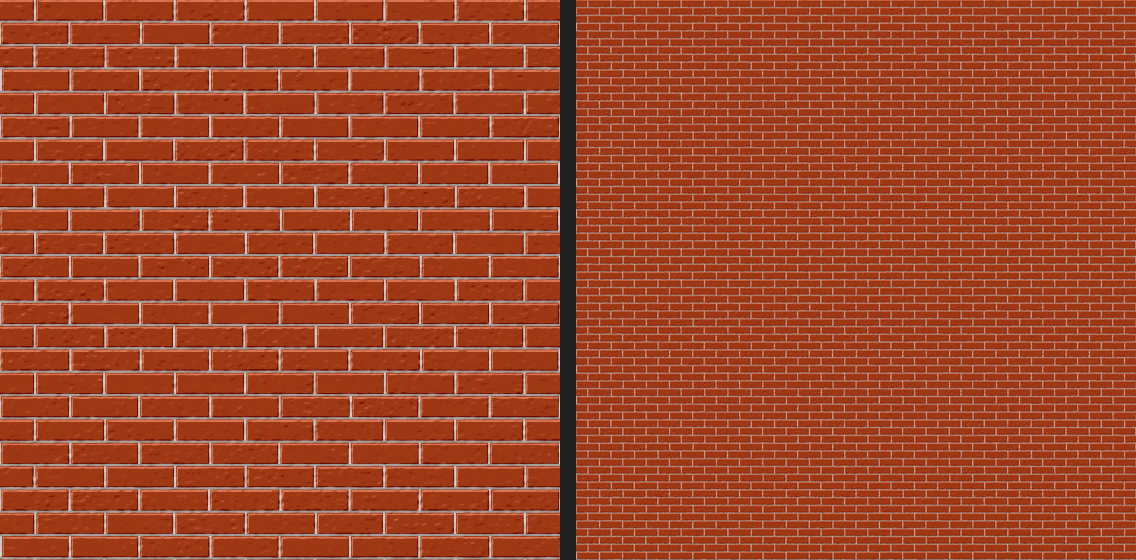
Left: one tile. Right: repeated 3 by 3.
This texture is drawn by a Shadertoy shader. Its source:

```glsl
#define COLS 8.0          // bricks across
#define ROWS 24.0         // courses up
#define ASPECT 3.0        // brick length in course heights
#define JOINT 0.048       // half joint width, in course heights
#define JITTER 0.04       // sideways shift of upright joints
#define BEVEL 0.075       // width of the rounded brick edge
#define ROUGH 0.95        // depth of the surface dents
#define REACH 0.07        // distance over which slopes are measured

const vec3 CLAY = vec3(0.62, 0.215, 0.075);
const vec3 CLAY_LIT = vec3(0.85, 0.46, 0.32);
const vec3 CLAY_SHADE = vec3(0.41, 0.06, 0.01);
const vec3 MORTAR_BED = vec3(0.64, 0.60, 0.59);
const vec3 MORTAR_UPRIGHT = vec3(0.80, 0.77, 0.76);

float hash(vec2 p) {
    vec3 q = fract(vec3(p.xyx) * 0.1031);
    q += dot(q, q.yzx + 33.33);
    return fract((q.x + q.y) * q.z);
}

// Value noise that wraps after the given number of cells
float noise(vec2 p, vec2 period) {
    vec2 cell = floor(p), f = fract(p);
    f = f * f * f * (f * (f * 6.0 - 15.0) + 10.0);
    vec2 a = mod(cell, period), b = mod(cell + 1.0, period);
    return mix(mix(hash(a), hash(vec2(b.x, a.y)), f.x),
               mix(hash(vec2(a.x, b.y)), hash(b), f.x), f.y);
}

// Dented clay surface; p is in course heights
float dents(vec2 p) {
    vec2 size = vec2(COLS * ASPECT, ROWS);
    vec2 coarse = vec2(4.0, 5.0), fine = vec2(7.0, 9.0);
    return 0.65 * noise(p * coarse, size * coarse)
         + 0.35 * noise(p * fine + 0.37, size * fine);
}

float roundedBox(vec2 p, vec2 halfSize, float radius) {
    vec2 d = abs(p) - halfSize + radius;
    return length(max(d, 0.0)) + min(max(d.x, d.y), 0.0) - radius;
}

// Raised brick face with soft edges
float relief(vec2 local, vec2 world, vec2 halfSize, float rough) {
    float d = roundedBox(local, halfSize, 0.05);
    return smoothstep(0.0, BEVEL, -d) + rough * dents(world);
}

float jointShift(float col, float row) {
    return JITTER * (2.0 * hash(vec2(mod(col, COLS), row) + 71.0) - 1.0);
}

void mainImage(out vec4 fragColor, in vec2 fragCoord) {
    vec2 uv = fragCoord / iResolution.xy;
    vec2 p = uv * vec2(COLS * ASPECT, ROWS) - vec2(0.0, 0.07);
    float soft = max(ROWS / iResolution.y, 0.045);

    // Running bond: every second course moves by half a brick
    float row = mod(floor(p.y), ROWS);
    float x = p.x / ASPECT + 0.5 * mod(row, 2.0);
    float col = floor(x);
    float left = jointShift(col, row);
    float right = ASPECT + jointShift(col + 1.0, row);
    vec2 local = vec2(fract(x) * ASPECT - 0.5 * (left + right), fract(p.y) - 0.5);
    vec2 halfSize = vec2(0.5 * (right - left), 0.5) - JOINT;

    // Emboss with light from the upper left
    float rough = ROUGH * mix(0.75, 1.2, hash(vec2(mod(col, COLS), row) + 13.0));
    vec2 toLight = REACH * vec2(-0.5, 0.87);
    float slope = relief(local, p, halfSize, rough)
                - relief(local + toLight, p + toLight, halfSize, rough);
    vec3 brick = mix(CLAY, CLAY_LIT, smoothstep(0.06, 0.75, slope));
    brick = mix(brick, CLAY_SHADE, smoothstep(0.08, 0.65, -slope));

    // Mortar, paler in the upright joints
    float upright = smoothstep(-0.03, 0.03, abs(local.x) - halfSize.x)
                  * smoothstep(0.03, -0.03, abs(local.y) - halfSize.y);
    vec3 mortar = mix(MORTAR_BED, MORTAR_UPRIGHT, upright);
    mortar *= 0.92 + 0.16 * dents(p);

    float edge = roundedBox(local, halfSize, 0.05) + 0.03 * (dents(p) - 0.5);
    float mask = clamp(0.5 - edge / soft, 0.0, 1.0);
    fragColor = vec4(mix(mortar, brick, mask), 1.0);
}
```
